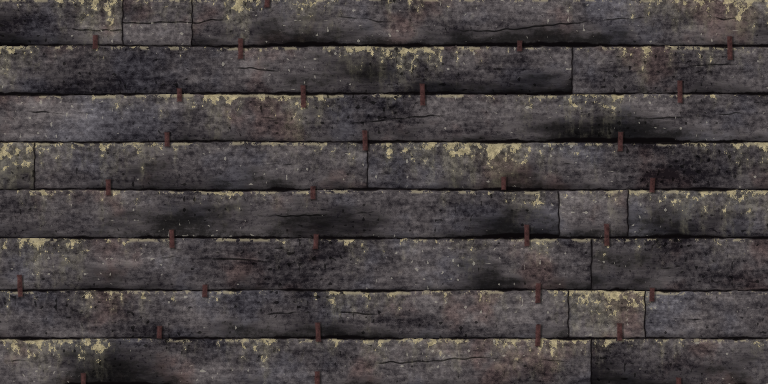
This texture is drawn by a Shadertoy shader. Its source:

```glsl
float hash(vec2 p) {
    vec3 q = fract(p.xyx * 0.1031);
    q += dot(q, q.yzx + 33.33);
    return fract((q.x + q.y) * q.z);
}

float cornerSlope(vec2 cell, vec2 offset) {
    float angle = 6.2832 * hash(cell);
    return dot(vec2(cos(angle), sin(angle)), offset);
}

float gradientNoise(vec2 p) {
    vec2 i = floor(p), f = p - i;
    vec2 u = f * f * f * (f * (f * 6.0 - 15.0) + 10.0);
    vec2 e = vec2(1.0, 0.0);
    return mix(mix(cornerSlope(i, f), cornerSlope(i + e, f - e), u.x),
               mix(cornerSlope(i + e.yx, f - e.yx), cornerSlope(i + 1.0, f - 1.0), u.x), u.y);
}

float fbm(vec2 p) {
    float sum = 0.0, amp = 1.0;
    for (int i = 0; i < 5; i++) {
        sum += amp * gradientNoise(p);
        p = mat2(1.92, 0.56, -0.56, 1.92) * p + 17.3;
        amp *= 0.62;
    }
    return sum;
}

float boxDistance(vec2 p, vec2 halfSize) {
    vec2 d = abs(p) - halfSize;
    return length(max(d, 0.0)) + min(max(d.x, d.y), 0.0);
}

// Horizontal positions of the butt joints, by course from the bottom
const vec2 JOINTS[8] = vec2[8](
    vec2(1.54, 3.0), vec2(1.48, 1.68), vec2(1.54, 3.0), vec2(1.455, 1.635),
    vec2(0.09, 0.957), vec2(3.0), vec2(1.49, 3.0), vec2(0.32, 0.50));

void mainImage(out vec4 fragColor, in vec2 fragCoord) {
    vec2 p = fragCoord / iResolution.y;
    float aa = 1.0 / iResolution.y;

    // Eight courses, slightly uneven in height and crooked at the edges
    float wobble = 0.005 * gradientNoise(p * vec2(2.5, 8.0)) + 0.0025 * gradientNoise(p * vec2(40.0, 8.0));
    float y = (p.y + wobble) * 8.0 + 0.045 - 0.09 * smoothstep(2.0, 3.0, p.y * 8.0);
    float row = floor(y), v = fract(y);
    vec2 joints = JOINTS[int(mod(row, 8.0))];
    float jointX = p.x + 0.004 * gradientNoise(p * 45.0);
    float plank = row * 3.0 + step(joints.x, jointX) + step(joints.y, jointX);
    float plankTone = hash(vec2(plank, 4.0)) - 0.5;
    vec2 q = p + plank * vec2(3.7, 1.3);

    // Weathered timber: broad stains, mottling, grain and grit
    float stain = fbm(q * vec2(2.4, 5.0));
    float mottle = fbm(q * vec2(9.0, 22.0) + 31.0);
    float grain = fbm(q * vec2(14.0, 85.0));
    float grit = fbm(mat2(0.8, 0.6, -0.6, 0.8) * q * 75.0);
    float tone = 0.46 + 0.36 * stain + 0.2 * mottle + 0.15 * grain + 0.26 * grit + 0.14 * plankTone;
    vec3 col = mix(vec3(0.08, 0.07, 0.085), vec3(0.52, 0.49, 0.485), clamp(tone, 0.05, 1.2));
    float hue = fbm(q * 3.5 + 40.0);
    col *= mix(vec3(1.0), vec3(1.05, 0.95, 0.92), smoothstep(0.1, 0.6, hue));
    col *= mix(vec3(1.0), vec3(0.96, 0.99, 1.04), smoothstep(0.1, 0.6, -hue));

    // Soot along the lower edge and in loose blotches
    float blotch = fbm(q * vec2(1.8, 3.5) + 9.0);
    float soot = smoothstep(0.0, 0.7, blotch + 0.4 * mottle + 0.3 * grit + 0.2 - 0.9 * v);
    col *= 1.0 - 0.65 * soot;

    // Short, fine splits along the grain
    float splitY = 0.5 + 0.4 * gradientNoise(vec2(p.x * 2.0, plank * 5.3)) + 0.05 * gradientNoise(vec2(p.x * 30.0, plank));
    float split = 1.0 - smoothstep(0.0003, 0.0003 + 1.2 * aa, abs(v - splitY) / 8.0);
    col *= 1.0 - 0.6 * split * smoothstep(0.1, 0.4, gradientNoise(vec2(p.x * 2.5, plank * 3.1 + 0.4)) + 0.4 * mottle);

    // Flaking ochre paint and its pale washed streaks
    float patches = fbm(vec2(q.x * 1.8, plank * 2.7));
    float flakes = fbm(q * vec2(45.0, 38.0) + 5.0);
    float drips = fbm(q * vec2(24.0, 4.0) + 21.0);
    float wash = smoothstep(0.0, 0.9, patches + 0.6 * drips + 0.4 * flakes + 0.7 * v - 0.4);
    col = mix(col, vec3(0.47, 0.45, 0.37) * (1.0 + 0.4 * grit), 0.42 * wash);
    float cover = 0.85 * patches + 0.85 * flakes + 0.4 * drips + 1.2 * v - 1.4;
    vec3 ochre = vec3(0.65, 0.60, 0.47) * (1.0 + 0.3 * grit);
    col = mix(col, ochre, 0.85 * smoothstep(0.0, 0.3, cover));

    // Worn, light upper lip
    float lip = smoothstep(0.89, 0.95, v) * smoothstep(0.0, 0.35, fbm(vec2(p.x * 14.0, row * 4.7)) + 0.6 * grit);
    col = mix(col, vec3(0.60, 0.56, 0.46), 0.7 * lip);

    // Pale chips and dark pits
    float speck = gradientNoise(q * 75.0) + 0.25 * stain;
    col = mix(col, vec3(0.62, 0.60, 0.55), 0.65 * smoothstep(0.47, 0.62, speck));
    col *= 1.0 - 0.5 * smoothstep(0.4, 0.6, -speck);

    // Gaps of uneven width, with faint shading beside them
    float edge = min(v, 1.0 - v) / 8.0;
    float joint = min(abs(jointX - joints.x), abs(jointX - joints.y));
    float opening = fbm(vec2(p.x * 7.0, floor(y + 0.5) * 6.1));
    float gapWidth = 0.0022 + 0.004 * opening + 0.0015 * grit;
    gapWidth += 0.007 * step(v, 0.5) * smoothstep(0.1, 0.6, blotch);
    col *= 1.0 - 0.35 * exp(-v / 0.04);
    col *= 1.0 - 0.25 * exp(-joint / 0.004);
    float gap = 1.0 - smoothstep(gapWidth - aa, gapWidth + aa, edge);
    gap = max(gap, 1.0 - smoothstep(0.0012 - aa, 0.0012 + aa, joint));
    col = mix(col, vec3(0.04, 0.03, 0.035), 0.92 * gap);

    // Rusty straps scattered over the seams, four cells to each
    vec2 cell = vec2(floor(p.x * 2.0), floor(y + 0.5));
    float seam = cell.y - 0.045 + 0.09 * step(2.5, cell.y);
    vec2 center = vec2((cell.x + 0.06 + 0.88 * hash(cell + 3.0)) / 2.0,
                       (seam + 0.25 * (hash(cell + 11.0) - 0.4)) / 8.0);
    vec2 s = p - center;
    s.x += s.y * 0.12 * (hash(cell + 23.0) - 0.5);
    vec2 strapSize = vec2(0.0065, 0.013 + 0.018 * hash(cell + 31.0));
    float present = step(hash(cell + 47.0), 0.87);
    float shadow = boxDistance(s - vec2(0.003, -0.002), strapSize);
    col *= 1.0 - 0.45 * present * (1.0 - smoothstep(-0.002, 0.004, shadow));
    float strap = boxDistance(s, strapSize) + 0.0015 * grit;
    vec3 rust = vec3(0.27, 0.18, 0.175) * (1.0 + 0.35 * grit - 18.0 * s.x);
    col = mix(col, rust, 0.95 * present * (1.0 - smoothstep(-aa, aa, strap)));

    fragColor = vec4(clamp(col, 0.0, 1.0), 1.0);
}
```
